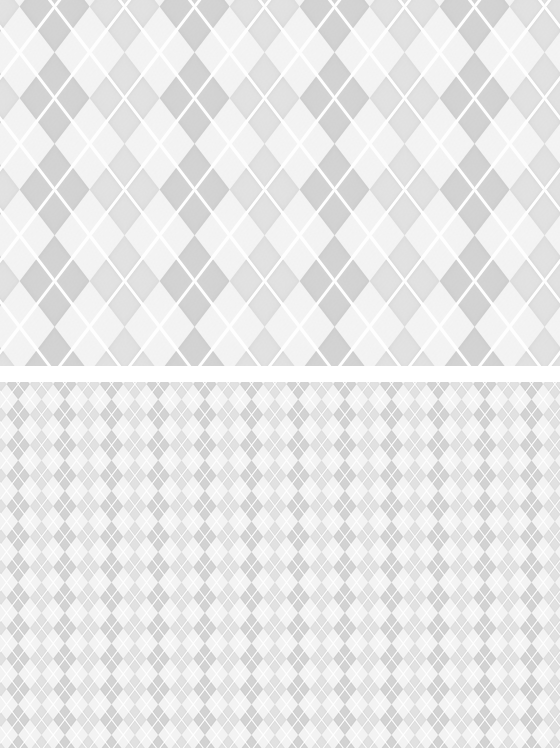
Top: one tile. Bottom: repeated 3 by 3.
Write a WebGL 1 fragment shader that draws this pattern.

```glsl
precision highp float;

uniform vec2 u_resolution;

#define REPEATS vec2(4.0, 4.0)
#define ORIGIN vec2(0.39, 0.928)
#define PALE 0.953
#define MID 0.884
#define DARK 0.826
#define STITCH 0.995
#define STITCH_HALF_WIDTH 0.026
#define RIM_SHADE 0.028
#define STITCH_SHADE 0.035
#define GRAIN 0.004

const float TAU = 6.2831853;

// Signed offset to the nearest whole number.
vec2 nearest(vec2 v) {
  return v - floor(v + 0.5);
}

// Fine paper grain: warped sines with whole frequencies, so it wraps.
float grain(vec2 uv) {
  vec2 t = TAU * uv;
  float warp = sin(t.x * 23.0 + t.y * 17.0) + sin(t.x * 31.0 - t.y * 13.0);
  float g = sin(t.x * 109.0 + t.y * 37.0 + 1.7 * warp);
  g += sin(t.x * 53.0 - t.y * 89.0 - 2.3 * warp);
  g += sin(t.x * 137.0 - t.y * 61.0 + 1.1 * warp);
  return g / 3.0;
}

void main() {
  vec2 uv = gl_FragCoord.xy / u_resolution;
  vec2 p = uv * REPEATS - ORIGIN;

  // Slanted axes: each unit cell is one diamond centred on whole numbers.
  vec2 slant = vec2(2.0 * p.x + p.y, 2.0 * p.x - p.y);
  vec2 offset = abs(nearest(slant));
  float pixel = length(vec2(2.0, 1.0) * REPEATS / u_resolution);

  // Checkered diamonds: pale cells alternate with grey ones.
  float edge = 0.5 - max(offset.x, offset.y);
  vec2 wave = cos(0.5 * TAU * slant);
  float side = wave.x * wave.y < 0.0 ? -edge : edge;
  float grey = smoothstep(-0.7 * pixel, 0.7 * pixel, side);

  // Grey columns alternate between dark and mid.
  float column = 4.0 * (0.25 - abs(nearest(p).x));
  float dark = smoothstep(-pixel, pixel, column);
  float tone = mix(PALE, mix(MID, DARK, dark), grey);

  // Soft darker rim inside the grey diamonds.
  tone -= RIM_SHADE * grey * exp(-edge / 0.04);
  tone += GRAIN * grain(uv);

  // Diagonal stitches through the centres, shaded on the mid diamonds.
  float stitchDist = min(offset.x, offset.y);
  float halfWidth = STITCH_HALF_WIDTH * mix(1.2, 1.0, grey);
  float shade = exp(-max(stitchDist - halfWidth, 0.0) / 0.025);
  tone -= STITCH_SHADE * shade * grey * (1.0 - dark);
  float stitch = 1.0 - smoothstep(-0.6 * pixel, 0.6 * pixel, stitchDist - halfWidth);
  tone = mix(tone, STITCH, stitch);

  gl_FragColor = vec4(vec3(tone), 1.0);
}
```
